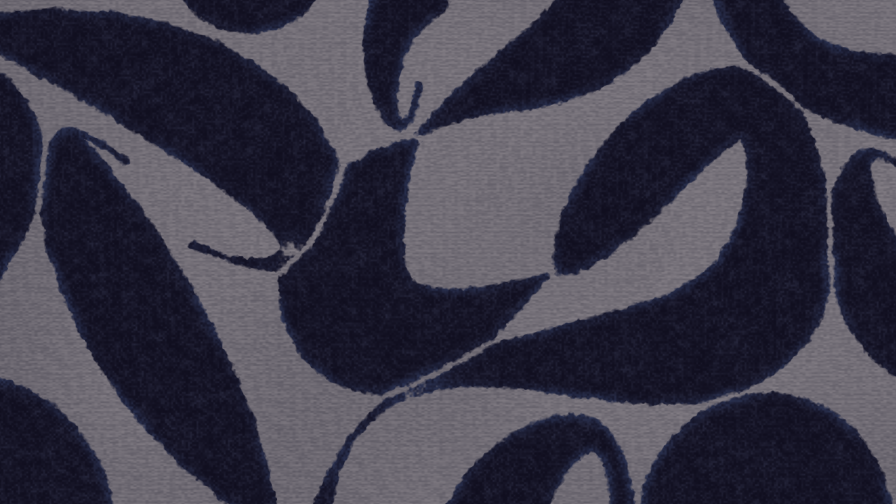
This pattern is drawn by a Shadertoy shader. Its source:

```glsl
// Cut velvet: dark blue curling swashes of pile on a grey woven ground.

#define SEGMENTS 18        // pieces per swash
#define THIN 0.6           // smallest stroke radius
#define GAP 0.5            // half width of the channel between swashes
#define FRAY 1.0           // roughness of the pile edge
#define SOFT 0.32          // softness of the pile edge
#define RIM 2.4            // width of the lighter pile border
#define RIB_PITCH 0.85     // spacing of the weave ribs
#define GRAIN 2.4          // fibre cells per unit

const vec3 DEEP_PILE = vec3(0.062, 0.055, 0.120);
const vec3 LIT_PILE  = vec3(0.140, 0.142, 0.225);
const vec3 RIM_BLUE  = vec3(0.165, 0.200, 0.330);
const vec3 GROUND_LO = vec3(0.340, 0.328, 0.370);
const vec3 GROUND_HI = vec3(0.530, 0.508, 0.535);

float hash(vec2 p) {
    return fract(sin(dot(p, vec2(127.1, 311.7))) * 43758.5453);
}

float noise(vec2 p) {
    vec2 i = floor(p), f = fract(p);
    f = f * f * (3.0 - 2.0 * f);
    return mix(mix(hash(i), hash(i + vec2(1, 0)), f.x),
               mix(hash(i + vec2(0, 1)), hash(i + vec2(1, 1)), f.x), f.y);
}

// Cubic curve; xy is the spine, z the radius.
vec3 curve(vec3 a, vec3 b, vec3 c, vec3 d, float t) {
    vec3 bc = mix(b, c, t);
    vec3 q = mix(mix(mix(a, b, t), bc, t), mix(bc, mix(c, d, t), t), t);
    return vec3(q.xy, max(q.z, THIN));
}

// Distance to a stroke of changing width along the curve.
float swash(vec2 p, vec3 a, vec3 b, vec3 c, vec3 d) {
    float dist = 1e3;
    vec3 from = curve(a, b, c, d, 0.0);
    for (int i = 1; i <= SEGMENTS; i++) {
        vec3 to = curve(a, b, c, d, float(i) / float(SEGMENTS));
        vec2 axis = to.xy - from.xy;
        float h = clamp(dot(p - from.xy, axis) / dot(axis, axis), 0.0, 1.0);
        vec3 q = mix(from, to, h);
        dist = min(dist, length(p - q.xy) - q.z);
        from = to;
    }
    return dist;
}

// Keeps the two smallest distances.
void add(inout vec2 nearest, float d) {
    nearest = d < nearest.x ? vec2(d, nearest.x) : vec2(nearest.x, min(nearest.y, d));
}

// Signed distance to the pile; channels part neighbouring swashes.
float pileDistance(vec2 p) {
    vec2 n = vec2(1e3);
    // left side
    add(n, swash(p, vec3(0, 93.5, 4.2), vec3(69.4, 81.5, 25.5), vec3(76.4, 34, -2.3), vec3(38.2, 51.4, 0.8)));
    add(n, swash(p, vec3(24.8, 68, 0.7), vec3(0, 88.4, -3.5), vec3(19.7, 44.4, 26.6), vec3(52.8, -1.9, 2.8)));
    add(n, swash(p, vec3(-5.8, 82.6, 5.8), vec3(-1.2, 70, 16.2), vec3(-1.2, 60.6, 9.3), vec3(-3.5, 44.4, 2.8)));
    add(n, swash(p, vec3(-7, 19, 7), vec3(2.3, 14.4, 11.6), vec3(9.3, 5.1, 13.9), vec3(11.6, -6.5, 11.6)));
    // top
    add(n, swash(p, vec3(38.2, 102.8, 2.8), vec3(46, 102, 10.9), vec3(53, 102, 10.9), vec3(60.6, 102.8, 2.8)));
    add(n, swash(p, vec3(82.2, 102.3, 7.4), vec3(69.4, 88.4, 2.8), vec3(79.9, 61.8, 0.7), vec3(83.1, 83.1, 0.7)));
    add(n, swash(p, vec3(82.9, 73.1, 0.5), vec3(97.2, 86.1, 4.6), vec3(115.7, 83.8, 11.6), vec3(126.2, 104.6, 10.4)));
    add(n, swash(p, vec3(147, 103.5, 6.5), vec3(152.8, 87.3, 6.5), vec3(162, 82.6, 6.5), vec3(181.7, 80.3, 8.8)));
    // centre: a bowl, then a great loop in two joined strokes
    add(n, swash(p, vec3(82.9, 72.2, 0.7), vec3(60.2, 53.7, 16.2), vec3(60.2, 13.4, 19), vec3(108.1, 45.1, 0.7)));
    vec3 join = vec3(156, 63, 7.9);
    add(n, min(swash(p, vec3(111.1, 45.8, 0.7), vec3(120.4, 60.6, 17.4), vec3(152.8, 102.3, 2.8), join),
               swash(p, join, vec3(159.7, 0.5, 23.1), vec3(75.7, 55.8, -5.8), vec3(63.7, -1.9, 2.1))));
    // bottom and right side
    add(n, swash(p, vec3(97.2, -4.2, 9.7), vec3(104.2, 12, 8.1), vec3(123.8, 25.9, 0), vec3(123.4, -3, 2.8)));
    add(n, swash(p, vec3(138.9, 0.5, 11.6), vec3(143.5, 12, 11.6), vec3(159.7, 14.4, 13.9), vec3(165.5, -1.9, 11.6)));
    add(n, swash(p, vec3(177.8, 67.6, 0.7), vec3(165.5, 78, 0.5), vec3(165.5, 42.1, 10.4), vec3(185.2, 32.9, 10.4)));
    return max(n.x, 0.5 * (n.x - n.y) + GAP);
}

// Ribbed weave with uneven threads and broad shading.
vec3 groundColor(vec2 p) {
    float rib = 0.5 + 0.5 * sin(6.2832 * (p.y + 0.4 * noise(p * 0.4)) / RIB_PITCH);
    float thread = noise(p * vec2(0.7, 1.3) * GRAIN);
    float broad = noise(p * 0.035 + 4.0);
    float tone = 0.10 + 0.14 * rib + 0.42 * thread + 0.28 * broad;
    return mix(GROUND_LO, GROUND_HI, tone);
}

// Speckled pile, paler and bluer in patches along its border.
vec3 pileColor(vec2 p, float d) {
    float fibre = noise(p * GRAIN + 31.0);
    float tuft = 0.65 * fibre + 0.35 * noise(p * 0.6 + 9.0);
    vec3 pile = mix(DEEP_PILE, LIT_PILE, tuft * tuft * 1.1);
    float patchy = smoothstep(0.15, 0.8, noise(p * 0.11 + 17.0));
    float rim = smoothstep(-RIM, 0.2, d) * (0.25 + 0.75 * patchy);
    return mix(pile, RIM_BLUE, rim * (0.4 + 0.6 * fibre));
}

void mainImage(out vec4 fragColor, in vec2 fragCoord) {
    // 100 units span the canvas height
    float unit = 100.0 / iResolution.y;
    vec2 p = fragCoord * unit;
    float fray = 0.6 * noise(p * 0.9) + 0.4 * noise(p * 2.1 + 7.0) - 0.5;
    float d = pileDistance(p) + FRAY * fray;
    float edge = max(SOFT, 0.7 * unit);
    float pile = 1.0 - smoothstep(-edge, edge, d);
    fragColor = vec4(mix(groundColor(p), pileColor(p, d), pile), 1.0);
}
```
